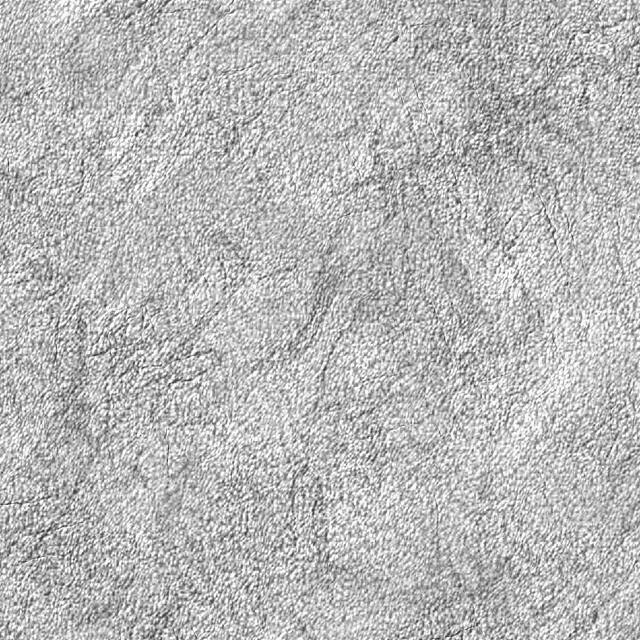
This texture is drawn by a WebGL 1 fragment shader. Its source:

```glsl
precision highp float;
uniform vec2 u_resolution;

float hash(vec2 p) {
  return fract(sin(dot(p, vec2(127.1, 311.7))) * 43758.5453);
}

float noise(vec2 p) {
  vec2 cell = floor(p), f = fract(p);
  f = f * f * (3.0 - 2.0 * f);
  return mix(mix(hash(cell), hash(cell + vec2(1.0, 0.0)), f.x),
             mix(hash(cell + vec2(0.0, 1.0)), hash(cell + 1.0), f.x), f.y);
}

float fbm(vec2 p) {
  float sum = 0.0, amplitude = 0.571;
  for (int i = 0; i < 3; i++) {
    sum += amplitude * noise(p);
    p = mat2(1.6, 1.2, -1.2, 1.6) * p + 17.3;
    amplitude *= 0.5;
  }
  return sum;
}

// Coordinates along and across a direction
vec2 align(vec2 p, float angle) {
  float c = cos(angle), s = sin(angle);
  return vec2(c * p.x + s * p.y, c * p.y - s * p.x);
}

// Distance to the nearest pebble centre
float pebbles(vec2 p) {
  vec2 cell = floor(p);
  float nearest = 4.0;
  for (int y = -1; y <= 1; y++) {
    for (int x = -1; x <= 1; x++) {
      vec2 id = cell + vec2(float(x), float(y));
      vec2 centre = id + vec2(hash(id), hash(id + 57.7));
      nearest = min(nearest, distance(p, centre));
    }
  }
  return nearest;
}

// Short broken furrows in steep, diagonal and shallow directions
float creases(vec2 p) {
  float depth = 0.0;
  for (int i = 0; i < 4; i++) {
    float k = float(i);
    float angle = i == 0 ? 1.62 : i == 1 ? 0.95 : i == 2 ? 0.3 : 1.95;
    vec2 q = align(p, angle) + k * 7.31;
    float ridge = abs(noise(q * vec2(6.0, 36.0)) - 0.5);
    float broken = smoothstep(0.42, 0.85, noise(p * 8.0 + k * 13.7));
    depth = max(depth, broken * (1.0 - smoothstep(0.0, 0.11, ridge)));
  }
  return depth;
}

// Soft hollows stretched along the diagonal
float hollows(vec2 p) {
  return smoothstep(0.55, 0.85, fbm(align(p, 0.7) * vec2(6.0, 10.0) + 31.0));
}

float relief(vec2 p) {
  vec2 bend = 0.012 * vec2(noise(p * 9.0), noise(p * 9.0 + 40.0))
            + 0.008 * vec2(noise(p * 40.0), noise(p * 40.0 + 80.0));
  vec2 rough = 0.007 * vec2(noise(p * 120.0), noise(p * 120.0 + 60.0));
  vec2 q = p + bend;
  float grain = pebbles(vec2(q.x - 0.3 * q.y, 0.7 * q.y) * 165.0);
  float folds = noise(align(q + rough, 0.95) * vec2(14.0, 75.0));
  return -grain - 0.65 * creases(q + rough) + 1.2 * folds * hollows(p);
}

void main() {
  vec2 p = gl_FragCoord.xy / u_resolution.y;

  // Light falls from the upper left
  float height = relief(p);
  float slope = height - relief(p + 0.0023 * vec2(-0.8, 0.6));
  float contrast = mix(0.8, 1.2, noise(p * 14.0 + 5.0));
  float shade = 0.735 + contrast * (0.38 * slope + 0.17 * (height + 0.5));

  // Fine grit and broad tone
  shade += 0.44 * contrast * (noise(p * 310.0) - 0.5);
  shade += 0.17 * (fbm(p * 9.0 + 3.0) - 0.5);
  shade -= 0.07 * hollows(p);

  gl_FragColor = vec4(vec3(clamp(shade, 0.25, 0.98)), 1.0);
}
```
